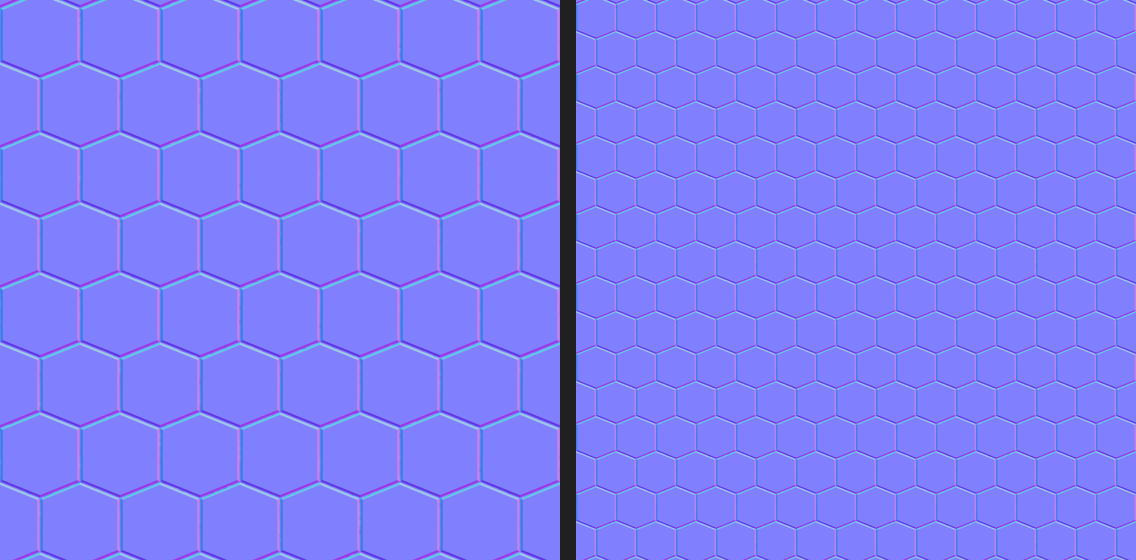
Left, the tile; right, the same tile 2 across and 2 down.
Reproduce this texture map procedurally as a Shadertoy shader.

```glsl
const vec2 REPEATS = vec2(7.0, 8.0);   // cells across, rows up
const float ZIGZAG = 0.23;             // rise of the slanted sides, in rows
const float GROOVE = 0.0011;           // half width of the flat joint
const float BEVEL_END = 0.0053;        // where the bevel meets the flat face
const float SOFTNESS = 0.0011;
const float TILT = 0.64;               // sideways lean of the bevel normal

float hash(vec2 p) {
    return fract(sin(dot(p, vec2(127.1, 311.7))) * 43758.5453);
}

// Position relative to the nearest cell centre in a row, in canvas units
vec2 cellPosition(vec2 uv, float row, vec2 repeats) {
    vec2 grid = uv * repeats;
    float shift = 0.5 * (1.0 - mod(row, 2.0));
    return vec2(fract(grid.x + shift) - 0.5, grid.y - row - 0.5) / repeats;
}

// Inner distance to a hexagon's border (x) and the outward direction there (yz)
vec3 hexBorder(vec2 p, vec2 repeats, float zigzag, float softness) {
    float halfWidth = 0.5 / repeats.x;
    float apex = (0.5 + 0.5 * zigzag) / repeats.y;
    vec2 slantNormal = normalize(vec2(zigzag / repeats.y / halfWidth, 1.0));
    vec2 q = abs(p);
    float side = halfWidth - q.x;
    float slant = dot(vec2(0.0, apex) - q, slantNormal);

    // Blend directions where two sides meet
    float slantShare = smoothstep(-softness, softness, side - slant);
    vec2 direction = mix(vec2(1.0, 0.0), slantNormal, slantShare);
    direction *= clamp(p / softness, -1.0, 1.0);
    return vec3(min(side, slant), direction);
}

// The containing cell is the one with the greatest inner distance
vec3 nearestBorder(vec2 uv, vec2 repeats) {
    float row = floor(uv.y * repeats.y);
    vec3 best = vec3(-1.0, 0.0, 0.0);
    for (int k = -1; k <= 1; k++) {
        vec2 p = cellPosition(uv, row + float(k), repeats);
        vec3 border = hexBorder(p, repeats, ZIGZAG, SOFTNESS);
        if (border.x > best.x) best = border;
    }
    return best;
}

// Sparse small ticks, wrapping at the canvas edge
vec2 grooveTicks(vec2 uv, float count) {
    vec2 id = mod(floor(uv * count), count);
    float present = step(0.6, hash(id));
    return present * (vec2(hash(id + 17.3), hash(id + 41.9)) - 0.5);
}

vec3 surfaceNormal(vec2 uv) {
    vec3 border = nearestBorder(uv, REPEATS);
    float h = 0.5 * SOFTNESS;
    float rise = smoothstep(GROOVE - h, GROOVE + h, border.x);
    float face = smoothstep(BEVEL_END - SOFTNESS, BEVEL_END, border.x);
    vec2 lean = border.yz * TILT * rise * (1.0 - face);
    lean += 0.35 * grooveTicks(uv, 128.0) * (1.0 - rise);
    return vec3(lean, sqrt(max(0.0, 1.0 - dot(lean, lean))));
}

void mainImage(out vec4 fragColor, in vec2 fragCoord) {
    // Average a 3 by 3 grid of samples for smooth edges
    vec3 normal = vec3(0.0);
    for (int j = -1; j <= 1; j++) {
        for (int i = -1; i <= 1; i++) {
            vec2 offset = vec2(i, j) / 3.0;
            normal += surfaceNormal((fragCoord + offset) / iResolution.xy);
        }
    }
    fragColor = vec4(0.5 + 0.5 * normal / 9.0, 1.0);
}
```
